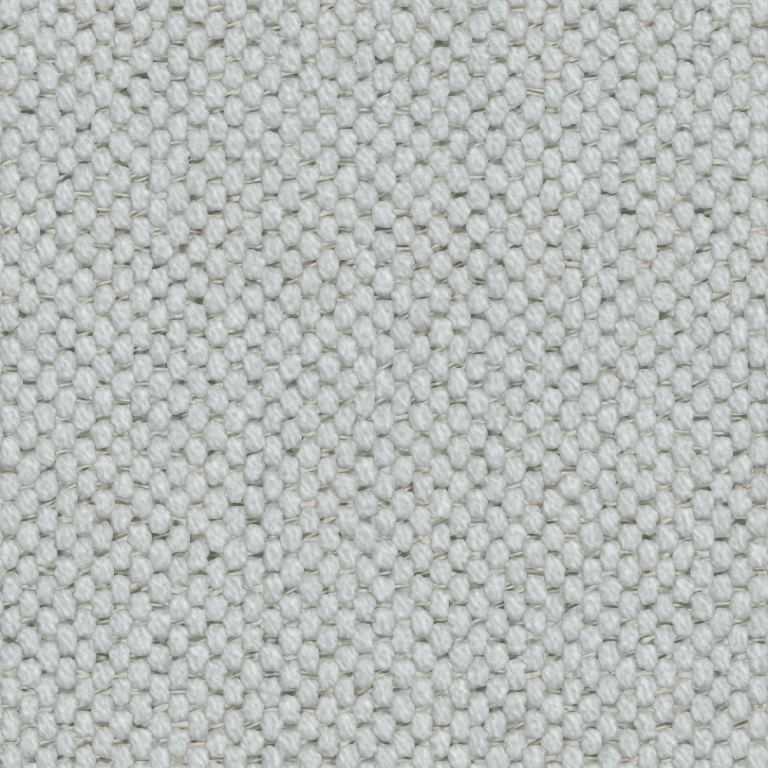
A three.js fragment shader for this texture:

```glsl
// Pale grey-green woven cloth: plump warp knots on a checkerboard of 41 columns
// by 45 half rows, packed closely, with short weft threads in the small gaps.
// Each knot is a jittered superellipse dome; the highest dome wins.
varying vec2 vUv;

float hash(vec2 p) {
  return fract(sin(dot(p, vec2(127.1, 311.7))) * 43758.5453);
}

float noise(vec2 p) {
  vec2 i = floor(p), f = fract(p);
  f = f * f * (3.0 - 2.0 * f);
  return mix(mix(hash(i), hash(i + vec2(1.0, 0.0)), f.x),
             mix(hash(i + vec2(0.0, 1.0)), hash(i + 1.0), f.x), f.y);
}

void main() {
  // Weave space, with threads that wander slightly
  vec2 p = vUv * vec2(41.0, 45.0);
  p += 0.18 * (vec2(noise(p * 0.3), noise(p * 0.3 + 57.0)) - 0.5);
  vec2 rough = 0.24 * (vec2(noise(p * 3.0 + 11.0), noise(p * 3.0 + 83.0)) - 0.5);

  // Highest knot among the neighbouring checkerboard cells
  float height = -2.0;
  vec2 local = vec2(0.0), knot = vec2(0.0);
  for (int j = -2; j <= 2; j++) {
    for (int i = -1; i <= 1; i++) {
      vec2 cell = floor(p) + vec2(float(i), float(j));
      if (mod(cell.x + cell.y, 2.0) > 0.5) continue;
      vec2 jitter = vec2(hash(cell + 3.1), hash(cell + 7.7)) - 0.5;
      vec2 q = p + rough - cell - 0.5 - jitter * vec2(0.09, 0.14);
      q.x += q.y * 0.14 * (hash(cell + 15.3) - 0.5);
      vec2 size = vec2(0.61, 0.86) * (0.95 + 0.10 * vec2(hash(cell + 21.0), hash(cell + 33.0)));
      vec2 e = pow(abs(q) / size, vec2(2.6, 2.8));
      float h = 1.0 - e.x - e.y;
      if (h > height) {
        height = h;
        local = q;
        knot = cell;
      }
    }
  }

  // Weft in the gaps: short fibres, each gap with its own slant, and dark pits
  float slant = p.y - 0.8 * (hash(floor(p) + 61.0) - 0.25) * fract(p.x);
  float fibre = smoothstep(0.1, 0.9, noise(vec2(p.x * 1.8, slant * 7.0)));
  float pit = 1.0 - smoothstep(0.15, 0.55, noise(p * 3.1 + 40.0));
  vec3 weft = mix(vec3(0.52, 0.525, 0.48), vec3(0.80, 0.80, 0.765), fibre);
  weft -= 0.15 * pit;

  // Warp knots: soft rounded shading, lit from the upper right
  float dome = smoothstep(-0.15, 0.90, height);
  vec3 warp = mix(vec3(0.64, 0.655, 0.63), vec3(0.785, 0.805, 0.805), dome);
  warp += 0.035 * local.y + 0.04 * local.x;

  // Twisted strands, fine fibres and a tone for each knot
  float lean = 4.0 + 6.0 * hash(knot + 5.0);
  float strand = sin(local.x * 13.0 + local.y * lean + 2.5 * noise(p * 2.0) + 6.28 * hash(knot));
  warp += 0.026 * strand * (0.4 + 0.6 * dome);
  warp += 0.09 * (noise(vec2(p.x * 7.0 + p.y * 3.0, p.y * 3.5 - p.x)) - 0.5);
  warp += 0.06 * (noise(p * 4.0 + 19.0) - 0.5);
  warp += 0.012 * (hash(knot + 9.0) - 0.5);

  // Join the layers, then add faint mottling and fine grain
  vec3 color = mix(weft, warp, smoothstep(-0.12, 0.12, height));
  color += 0.008 * (noise(vUv * 7.0) - 0.5);
  color += 0.045 * (noise(vUv * 380.0) - 0.5);
  gl_FragColor = vec4(color, 1.0);
}
```
